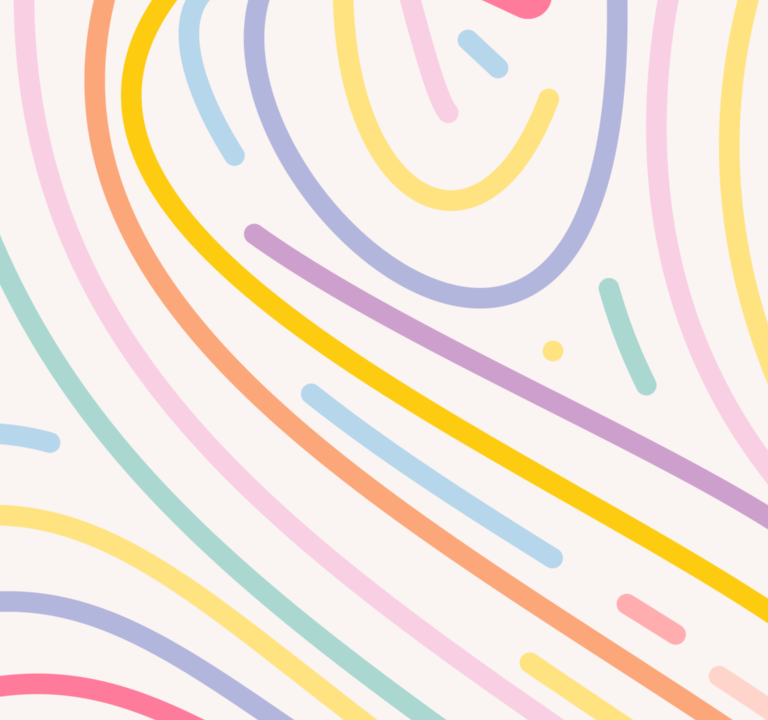
Give the GLSL for this pattern, as a WebGL 1 fragment shader.

```glsl
precision highp float;
// Pastel round-capped strands flowing over a warm white ground.
// Each flow is a family of cubic curves whose control points depend on a
// lane number; whole lanes and short dashes are stroked along these curves.
uniform vec2 u_resolution;

const float CANVAS_HEIGHT = 720.0; // design units, y runs downward
const float STRAND_RADIUS = 10.3;
const vec2 WHOLE = vec2(-0.04, 1.04);

const vec3 GROUND = vec3(0.980, 0.957, 0.949);
const vec3 YELLOW = vec3(0.992, 0.800, 0.063);
const vec3 ORANGE = vec3(0.984, 0.655, 0.475);
const vec3 PINK = vec3(0.976, 0.812, 0.890);
const vec3 TEAL = vec3(0.667, 0.847, 0.816);
const vec3 CREAM = vec3(1.000, 0.890, 0.506);
const vec3 LAVENDER = vec3(0.702, 0.714, 0.863);
const vec3 ROSE = vec3(1.000, 0.482, 0.612);
const vec3 PURPLE = vec3(0.804, 0.624, 0.800);
const vec3 BLUE = vec3(0.714, 0.839, 0.922);
const vec3 SALMON = vec3(1.000, 0.678, 0.682);
const vec3 PEACH = vec3(1.000, 0.835, 0.796);

struct Curve { vec2 a, b, c, d; };

// Curve families; t is the lane number and may be fractional.
Curve diagonalLane(float t) {
  float q = t * t;
  return Curve(vec2(172.0 - 56.0 * t - 9.0 * q, -10.0),
               vec2(-20.0 + 55.0 * t - 17.0 * q, 235.0 + 97.0 * t - 9.0 * q),
               vec2(515.0 - 83.0 * t - 2.0 * q, 440.0 + 105.0 * t - 18.0 * q),
               vec2(780.0 - 30.0 * t, 619.0 + 140.0 * t - 15.0 * q));
}

Curve loopLane(float t) {
  return Curve(vec2(262.0 + 81.0 * t, -10.0),
               vec2(190.0 + 155.0 * t, 190.0 + 90.0 * t - 40.0 * t * t),
               vec2(630.0 - 100.0 * t, 570.0 - 270.0 * t),
               vec2(617.0 - 42.0 * t, -10.0));
}

Curve hillLane(float t) {
  return Curve(vec2(-60.0, 520.0 + 90.0 * t),
               vec2(100.0 - 20.0 * t, 490.0 + 86.0 * t),
               vec2(200.0 - 30.0 * t, 600.0 + 48.0 * t),
               vec2(400.0 - 80.0 * t, 750.0));
}

Curve sideLane(float t) {
  return Curve(vec2(670.0 + 81.0 * t, -10.0),
               vec2(635.0 + 71.0 * t, 170.0 - 20.0 * t),
               vec2(665.0 + 70.0 * t, 350.0 - 50.0 * t),
               vec2(790.0 + 10.0 * t, 495.0 - 65.0 * t));
}

// Distance to part of a cubic: coarse search, then Gauss-Newton steps.
float curveDistance(vec2 p, Curve k, vec2 span) {
  vec2 k1 = 3.0 * (k.b - k.a);
  vec2 k2 = 3.0 * (k.c - 2.0 * k.b + k.a);
  vec2 k3 = k.d - k.a + 3.0 * (k.b - k.c);
  float best = 1e9, u = span.x;
  for (int i = 0; i <= 16; i++) {
    float s = mix(span.x, span.y, float(i) / 16.0);
    vec2 r = p - k.a - s * (k1 + s * (k2 + s * k3));
    float d = dot(r, r);
    if (d < best) { best = d; u = s; }
  }
  for (int i = 0; i < 4; i++) {
    vec2 r = p - k.a - u * (k1 + u * (k2 + u * k3));
    vec2 tangent = k1 + u * (2.0 * k2 + 3.0 * u * k3);
    u = clamp(u + dot(r, tangent) / dot(tangent, tangent), span.x, span.y);
  }
  return length(p - k.a - u * (k1 + u * (k2 + u * k3)));
}

float capsule(vec2 p, vec2 a, vec2 b) {
  vec2 ab = b - a;
  return length(p - a - ab * clamp(dot(p - a, ab) / dot(ab, ab), 0.0, 1.0));
}

void ink(inout vec3 base, vec3 colour, float d, float edge) {
  base = mix(colour, base, smoothstep(-edge, edge, d));
}

void strand(inout vec3 base, vec2 p, Curve k, vec2 span, vec3 colour, float edge) {
  ink(base, colour, curveDistance(p, k, span) - STRAND_RADIUS, edge);
}

// Colour order of the whole lanes, from the diagonal flow into the hill.
vec3 laneColour(int i) {
  if (i == 0) return YELLOW;
  if (i == 1) return ORANGE;
  if (i == 2) return PINK;
  if (i == 3) return TEAL;
  if (i == 4) return CREAM;
  return i == 5 ? LAVENDER : ROSE;
}

void main() {
  float edge = CANVAS_HEIGHT / u_resolution.y;
  vec2 p = vec2(gl_FragCoord.x, u_resolution.y - gl_FragCoord.y) * edge;
  vec3 col = GROUND;

  // Diagonal flow and hill: whole lanes
  for (int i = 0; i < 4; i++)
    strand(col, p, diagonalLane(float(i)), WHOLE, laneColour(i), edge);
  for (int i = 0; i < 3; i++)
    strand(col, p, hillLane(float(i)), WHOLE, laneColour(i + 4), edge);

  // Dashes between those lanes
  strand(col, p, diagonalLane(-0.56), vec2(0.43, 1.04), PURPLE, edge);
  strand(col, p, diagonalLane(0.55), vec2(0.525, 0.78), BLUE, edge);
  strand(col, p, diagonalLane(0.55), vec2(0.855, 0.905), SALMON, edge);
  strand(col, p, diagonalLane(0.65), vec2(0.955, 1.1), PEACH, edge);
  strand(col, p, diagonalLane(1.55), vec2(0.805, 0.95), CREAM, edge);
  strand(col, p, hillLane(-0.93), vec2(0.0, 0.22), BLUE, edge);

  // Nested loops, open toward the top
  strand(col, p, loopLane(-0.7), vec2(-0.04, 0.26), BLUE, edge);
  strand(col, p, loopLane(0.0), WHOLE, LAVENDER, edge);
  strand(col, p, loopLane(1.0), vec2(-0.04, 0.86), CREAM, edge);
  strand(col, p, loopLane(1.8), vec2(-0.04, 0.32), PINK, edge);

  // Right side arcs
  strand(col, p, sideLane(-0.95), vec2(0.5, 0.67), TEAL, edge);
  strand(col, p, sideLane(0.0), WHOLE, PINK, edge);
  strand(col, p, sideLane(1.0), WHOLE, CREAM, edge);

  // Loose accents
  ink(col, BLUE, capsule(p, vec2(468.0, 40.0), vec2(498.0, 68.0)) - STRAND_RADIUS, edge);
  ink(col, ROSE, capsule(p, vec2(470.0, -32.0), vec2(528.0, -5.0)) - 24.0, edge);
  ink(col, CREAM, length(p - vec2(553.0, 351.0)) - STRAND_RADIUS, edge);

  gl_FragColor = vec4(col, 1.0);
}
```
